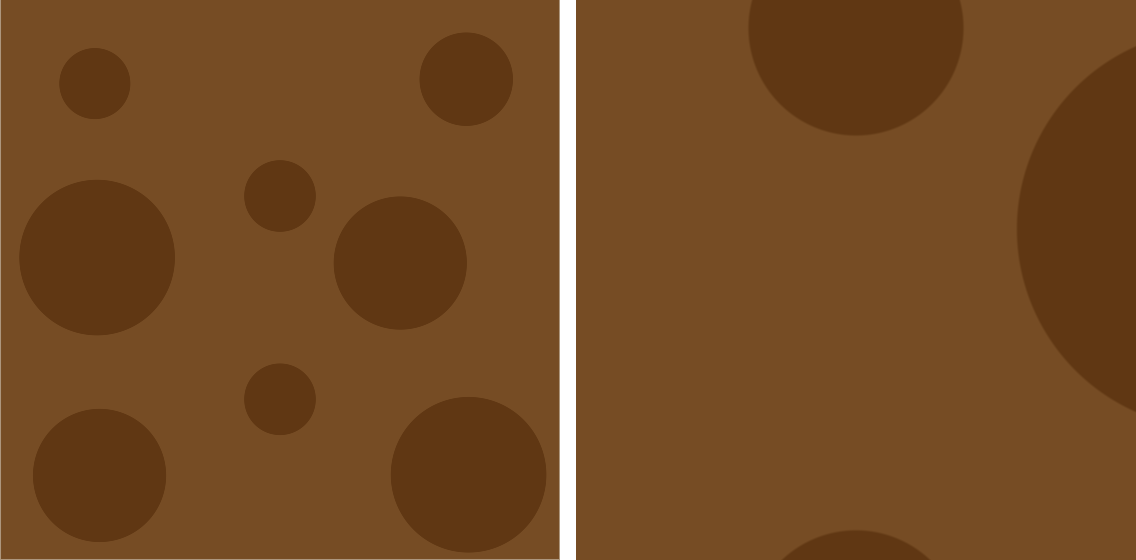
Left: the whole. Right: its middle third, enlarged.
Reproduce this pattern procedurally as a three.js fragment shader.

```glsl
// Flat brown ground with eight dark, crisp discs of mixed sizes and a thin pale rim.
// Discs sit on a loose three-column layout: large ones at the sides, small ones
// down the middle, each nudged by a sine hash.

#define GROUND_COLOR vec3(0.463, 0.298, 0.141)
#define DISC_COLOR   vec3(0.375, 0.216, 0.074)
#define RIM_COLOR    vec3(0.68, 0.59, 0.49)
#define SMALL_RADIUS 0.064
#define LARGE_RADIUS 0.129
#define TOP_RADIUS   0.0735
#define RADIUS_SWING 0.01
#define SIDE_SPREAD  0.32
#define JITTER       vec2(0.035, 0.016)
#define RIM_WIDTH    0.00195
#define EDGE_SOFT    0.0009
#define SEED         3.0

varying vec2 vUv;

vec2 hash2(vec2 p) {
  vec2 q = vec2(dot(p, vec2(127.1, 311.7)), dot(p, vec2(269.5, 183.3)));
  return fract(sin(q + SEED) * 43758.5453);
}

// Disc in a layout cell: centre in xy, radius in z
vec3 discInCell(float column, float row) {
  float side = column - 1.0;
  float isSide = abs(side);
  float isMiddleRow = 1.0 - abs(row - 1.0);

  // Side columns have three rows, the centre column two offset ones
  float sideY = 0.152 + 0.383 * row - 0.03 * row * max(row - 1.0, 0.0);
  float centreY = 0.287 + 0.363 * row;
  float inward = 0.05 * isMiddleRow * (1.0 + side);
  vec2 centre = vec2(0.5 + side * (SIDE_SPREAD - inward), mix(centreY, sideY, isSide));
  centre += (hash2(vec2(column, row)) - 0.5) * JITTER * isSide;

  // Left and right discs swap the larger size from row to row
  float swing = side * RADIUS_SWING * (1.0 - 2.0 * mod(row, 2.0));
  float sideRadius = mix(LARGE_RADIUS, TOP_RADIUS, step(1.5, row)) + swing;
  return vec3(centre, mix(SMALL_RADIUS, sideRadius, isSide));
}

void main() {
  // Nearest signed distance to any disc
  float discDistance = 1.0;
  for (int i = 0; i < 9; i++) {
    float column = mod(float(i), 3.0);
    float row = floor((float(i) + 0.5) / 3.0);
    if (i == 7) continue; // the centre column has no third disc
    vec3 disc = discInCell(column, row);
    discDistance = min(discDistance, length(vUv - disc.xy) - disc.z);
  }
  float discMask = 1.0 - smoothstep(-EDGE_SOFT, EDGE_SOFT, discDistance);
  vec3 color = mix(GROUND_COLOR, DISC_COLOR, discMask);

  // Pale rim on the left, right and bottom
  float rimDistance = min(min(vUv.x, 1.0 - vUv.x), vUv.y);
  float rimMask = 1.0 - smoothstep(RIM_WIDTH - EDGE_SOFT, RIM_WIDTH + EDGE_SOFT, rimDistance);
  color = mix(color, RIM_COLOR, rimMask);

  gl_FragColor = vec4(color, 1.0);
}
```
